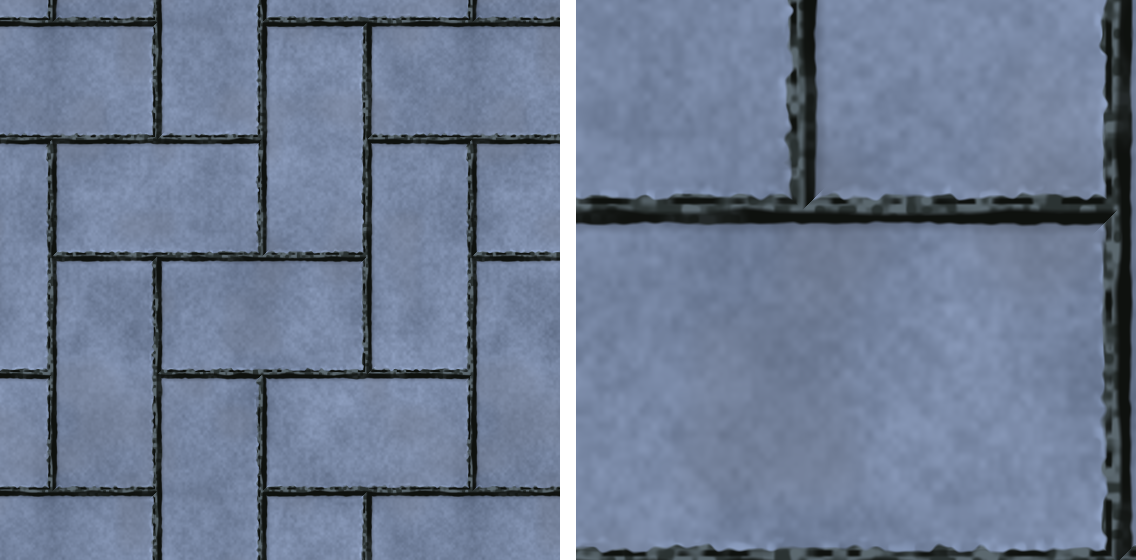
Left, the full canvas; right, a detail of the centre.
A Shadertoy shader for this texture:

```glsl
// Herringbone paving of blue-grey stone with rough, shadowed joints.
// A diagonal index on a grid of half bricks picks each brick's direction;
// wrapped value noise gives clouds, grain and wear that repeat every 4 cells.

#define CELLS vec2(5.333, 4.77)     // half bricks across and down the canvas
#define ORIGIN vec2(0.497, 0.186)   // first grid line, in cells from top left
#define TILE 4.0                    // cells per repeat
#define JOINT 0.0082                // half width of a joint, in canvas units
#define STONE_DARK vec3(0.375, 0.43, 0.53)
#define STONE_LIGHT vec3(0.55, 0.615, 0.74)
#define STONE_WARM vec3(0.45, 0.485, 0.56)
#define GROUT_LIGHT vec3(0.36, 0.41, 0.44)
#define GROUT_MID vec3(0.17, 0.20, 0.20)
#define GROUT_BLACK vec3(0.055, 0.065, 0.055)

float hash(vec2 p) {
    return fract(sin(dot(p, vec2(127.1, 311.7))) * 43758.5453);
}

// Value noise with freq lattice steps per cell, wrapped over the tile
float noise(vec2 g, float freq) {
    vec2 p = g * freq, i = floor(p), f = fract(p);
    float period = TILE * freq;
    f = f * f * (3.0 - 2.0 * f);
    vec2 a = mod(i, period), b = mod(i + 1.0, period);
    return mix(mix(hash(a), hash(vec2(b.x, a.y)), f.x),
               mix(hash(vec2(a.x, b.y)), hash(b), f.x), f.y);
}

float clouds(vec2 g) {
    float sum = 0.0, amp = 0.5, freq = 2.0;
    for (int i = 0; i < 4; i++) {
        sum += amp * noise(g, freq);
        amp *= 0.6;
        freq *= 2.0;
    }
    return sum / 1.088;
}

// Brick holding point g: signed offsets to its nearest sides, and its id.
// Positive offsets lie right of or below a joint, negative ones left or above.
vec2 brickSides(vec2 g, out vec2 id) {
    vec2 cell = floor(g);
    float k = mod(cell.x - cell.y, 4.0);
    bool flat_ = k < 0.5 || k > 2.5;
    vec2 size = flat_ ? vec2(2.0, 1.0) : vec2(1.0, 2.0);
    vec2 back = vec2(k < 0.5 ? 1.0 : 0.0, abs(k - 1.0) < 0.5 ? 1.0 : 0.0);
    vec2 local = g - cell + back;
    id = mod(cell - back, TILE);
    return (local - size * step(size * 0.5, local)) / CELLS;
}

vec3 stoneColor(vec2 g, vec2 id) {
    float grain = noise(g, 28.0) * 0.6 + noise(g + 1.3, 47.0) * 0.4;
    float tone = 0.52 + 1.05 * (clouds(g) - 0.5) + 0.5 * (grain - 0.5)
               + 0.16 * (hash(id + 7.0) - 0.5);
    vec3 col = mix(STONE_DARK, STONE_LIGHT, clamp(tone, 0.0, 1.0));
    float warm = smoothstep(0.5, 0.9, noise(g + 2.6, 3.0));
    return mix(col, STONE_WARM, 0.35 * warm);
}

// Rough pale strip on the negative side, black shadow on the positive side
vec3 groutColor(float t, vec2 g) {
    float speckle = noise(g, 38.0);
    vec3 strip = mix(GROUT_MID, GROUT_LIGHT, smoothstep(0.2, 0.75, speckle));
    float crack = 1.0 - smoothstep(0.1, 0.35, abs(t + 0.65));
    strip = mix(strip, GROUT_BLACK, crack * smoothstep(0.3, 0.7, noise(g + 0.7, 22.0)));
    float wander = 0.7 * (noise(g + 1.9, 7.0) - 0.5);
    float shadow = smoothstep(-0.2, 0.3, t + wander);
    float wear = 0.72 + 0.28 * smoothstep(0.2, 0.6, noise(g + 3.1, 5.0));
    return mix(strip, GROUT_BLACK, shadow * wear);
}

void mainImage(out vec4 fragColor, in vec2 fragCoord) {
    // Grid with rows counted downward
    vec2 uv = fragCoord / iResolution.xy;
    vec2 g = vec2(uv.x, 1.0 - uv.y) * CELLS - ORIGIN;

    // Signed position across the nearest joint, +-1 at its borders
    vec2 id;
    vec2 sides = brickSides(g, id) / JOINT;
    float t = abs(sides.x) < abs(sides.y) ? sides.x : sides.y;
    float ragged = noise(g + 0.4, 30.0) - 0.5;
    float across = abs(t) + (t < 0.0 ? 0.6 : 0.2) * ragged
                 + 0.2 * (noise(g + 2.2, 9.0) - 0.5);

    // Stone with a chipped bright lip on one side, soft shade on the other
    vec3 col = stoneColor(g, id);
    float rim = 1.0 - smoothstep(1.0, 1.9, across);
    float chips = smoothstep(0.35, 0.8, noise(g + 1.1, 34.0));
    col *= t < 0.0 ? 1.0 + 0.16 * rim * chips : 1.0 - 0.15 * rim;

    // Joint laid over the stone
    float soft = max(0.0012, 1.0 / iResolution.y) / JOINT;
    float joint = 1.0 - smoothstep(1.0 - soft, 1.0 + soft, across);
    col = mix(col, groutColor(t, g), joint);
    fragColor = vec4(col, 1.0);
}
```
